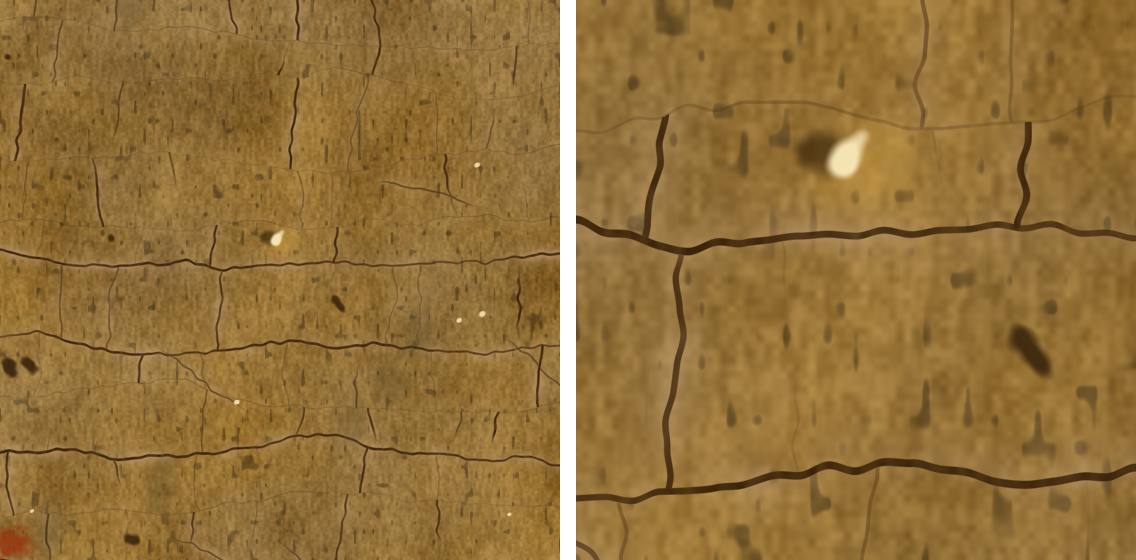
Left, the full canvas; right, a detail of the centre.
A WebGL 2 fragment shader for this texture:

```glsl
#version 300 es
precision highp float;
// Aged ochre paint with brick-like craquelure, pale crack rims, stains and chips.
uniform vec2 u_resolution;
out vec4 fragColor;

const float ROW_HEIGHT = 0.104;
const float COLUMNS = 7.0;
const vec3 OCHRE_DARK = vec3(0.465, 0.335, 0.135);
const vec3 OCHRE_LIGHT = vec3(0.655, 0.515, 0.275);
const vec3 RIM = vec3(0.73, 0.60, 0.43);
const vec3 CRACK = vec3(0.22, 0.125, 0.03);
const vec3 PIT = vec3(0.20, 0.12, 0.03);
const vec3 CHIP = vec3(0.96, 0.89, 0.70);

float hash(vec2 p) {
    vec3 q = fract(p.xyx * 0.1031);
    q += dot(q, q.yzx + 33.33);
    return fract((q.x + q.y) * q.z);
}

float noise(vec2 p) {
    vec2 i = floor(p), f = fract(p);
    f = f * f * (3.0 - 2.0 * f);
    return mix(mix(hash(i), hash(i + vec2(1, 0)), f.x),
               mix(hash(i + vec2(0, 1)), hash(i + vec2(1, 1)), f.x), f.y);
}

float fbm(vec2 p) {
    float sum = 0.0, weight = 0.5;
    for (int i = 0; i < 4; i++) {
        sum += weight * noise(p);
        p = p * 2.1 + 17.3;
        weight *= 0.5;
    }
    return sum / 0.9375;
}

// Wandering line offset: slow bends, kinks and fine jaggedness.
float meander(float t, float seed, float bend) {
    return bend * (noise(vec2(t * 3.5, seed)) - 0.5)
         + 0.016 * (noise(vec2(t * 15.0, seed + 40.0)) - 0.5)
         + 0.006 * (noise(vec2(t * 60.0, seed + 80.0)) - 0.5);
}

// x: dark core, y: pale rim, for a crack at distance d.
vec2 crack(float d, float strength, float aa) {
    float halfWidth = mix(0.0006, 0.0026, strength);
    float core = 1.0 - smoothstep(halfWidth - aa, halfWidth + aa, d);
    return vec2(core * min(1.0, strength * 1.3), strength * exp(-d / 0.011));
}

float rowLine(float row, float x) {
    float jitter = 0.5 * (hash(vec2(row, 5.0)) - 0.5);
    return (row + jitter) * ROW_HEIGHT + meander(x, row * 7.0 + 3.0, 0.06);
}

// Upright cracks that stop at the borders of their row.
vec2 uprightCracks(vec2 p, float row, float aa) {
    vec2 best = vec2(0.0);
    for (int k = -1; k <= 1; k++) {
        vec2 id = vec2(floor(p.x * COLUMNS) + float(k), row) + 20.0;
        float seed = id.x * 13.0 + id.y * 5.0;
        float lean = 0.35 * (hash(id + 9.0) - 0.5) * (p.y - (row + 0.5) * ROW_HEIGHT);
        float x = (id.x - 20.0 + 0.15 + 0.7 * hash(id)) / COLUMNS + lean + meander(p.y, seed, 0.03);
        float fade = smoothstep(0.12, 0.45, noise(vec2(p.y * 11.0, seed)));
        float strength = mix(0.1, 0.9, hash(id + 31.0)) * fade;
        best = max(best, crack(abs(p.x - x), strength, aa));
    }
    return best;
}

// Slanting crack with tapered ends.
vec2 slantCrack(vec2 p, float id, float aa) {
    vec2 start = vec2(hash(vec2(id, 61.0)), hash(vec2(id, 67.0)));
    float angle = mix(-0.8, -0.35, hash(vec2(id, 71.0)));
    vec2 along = vec2(cos(angle), sin(angle));
    float len = mix(0.15, 0.36, hash(vec2(id, 73.0)));
    vec2 q = p - start;
    float t = clamp(dot(q, along), 0.0, len);
    vec2 bow = vec2(-along.y, along.x) * meander(t, id + 200.0, 0.06);
    float taper = smoothstep(0.0, 0.05, t) * smoothstep(len, len - 0.05, t);
    return crack(length(q - along * t - bow), 0.5 * taper, aa);
}

// Soft ragged spot, stretched along its own direction.
float spot(vec2 p, vec2 centre, float radius, float stretch, float angle, float blur) {
    vec2 q = p - centre, u = vec2(cos(angle), sin(angle));
    q = vec2(dot(q, u) / stretch, dot(q, vec2(-u.y, u.x)));
    float ragged = length(q) / radius + 0.7 * (noise(p * 85.0) - 0.5);
    return 1.0 - smoothstep(1.0 - blur, 1.0 + blur, ragged);
}

void main() {
    vec2 p = gl_FragCoord.xy / u_resolution.y;
    float aa = 0.9 / u_resolution.y;

    // Mottled ground with upright fibres and fine grain
    float grain = noise(p * vec2(190.0, 75.0));
    float tone = 0.5 + 1.15 * (fbm(p * vec2(9.0, 6.0)) - 0.5)
               + 0.55 * (grain - 0.5) + 0.4 * (noise(p * 230.0 + 50.0) - 0.5);
    vec3 color = mix(OCHRE_DARK, OCHRE_LIGHT, tone);
    float warmth = fbm(p * 4.0 + 31.0) - 0.5;
    color += warmth * vec3(0.07, 0.01, -0.12);
    color *= 1.0 - 0.3 * smoothstep(0.78, 0.95, noise(p * vec2(120.0, 60.0) + 9.0));

    // Crack network
    vec2 cracks = vec2(0.0);
    float row = -2.0;
    for (int i = -1; i <= 11; i++) {
        float id = float(i), y = rowLine(id, p.x);
        row += step(y, p.y);
        float strength = mix(0.22, 0.95, step(0.4, hash(vec2(id + 3.0, 23.0))));
        strength *= 0.55 + 0.6 * noise(vec2(p.x * 6.0, id + 90.0));
        cracks = max(cracks, crack(abs(p.y - y), min(strength, 1.0), aa));
    }
    cracks = max(cracks, uprightCracks(p, row, aa));
    for (int i = 0; i < 6; i++) cracks = max(cracks, slantCrack(p, float(i), aa));
    float rim = cracks.y * smoothstep(0.15, 0.8, fbm(p * 22.0 + 5.0)) * 1.15;
    color = mix(color, RIM, clamp(rim, 0.0, 0.8));
    color = mix(color, CRACK, cracks.x * (0.75 + 0.25 * grain));

    // Smudges, dark pits and pale chips
    for (int i = 0; i < 6; i++) {
        float id = float(i) + 1.0;
        vec2 a = vec2(hash(vec2(id, 101.0)), hash(vec2(id, 103.0)));
        vec2 b = vec2(hash(vec2(id, 107.0)), hash(vec2(id, 109.0)));
        vec2 c = vec2(hash(vec2(id, 113.0)), hash(vec2(id, 127.0)));
        color = mix(color, vec3(0.36, 0.30, 0.16), 0.35 * spot(p, a, 0.025, 1.8, 1.4, 0.8));
        color = mix(color, PIT, 0.85 * spot(p, b, mix(0.005, 0.013, a.x), 1.0 + 1.6 * a.y, -0.9, 0.4));
        color = mix(color, CHIP, 0.9 * spot(p, c, mix(0.003, 0.006, b.x), 1.3, 0.5, 0.4));
    }

    // One larger chip with shadow and glow, and a rusty corner stain
    vec2 chip = vec2(0.495, 0.575);
    color = mix(color, vec3(0.78, 0.60, 0.25), 0.5 * spot(p, chip + vec2(0.01, -0.006), 0.022, 1.2, 0.0, 0.8));
    color = mix(color, PIT, 0.65 * spot(p, chip - vec2(0.015, -0.002), 0.012, 1.4, 0.0, 0.6));
    color = mix(color, CHIP, spot(p, chip, 0.010, 1.3, 0.8, 0.3));
    color = mix(color, vec3(0.60, 0.20, 0.05), 0.8 * spot(p, vec2(0.02, 0.028), 0.024, 1.6, 0.0, 0.5));

    fragColor = vec4(clamp(color, 0.0, 1.0), 1.0);
}
```
